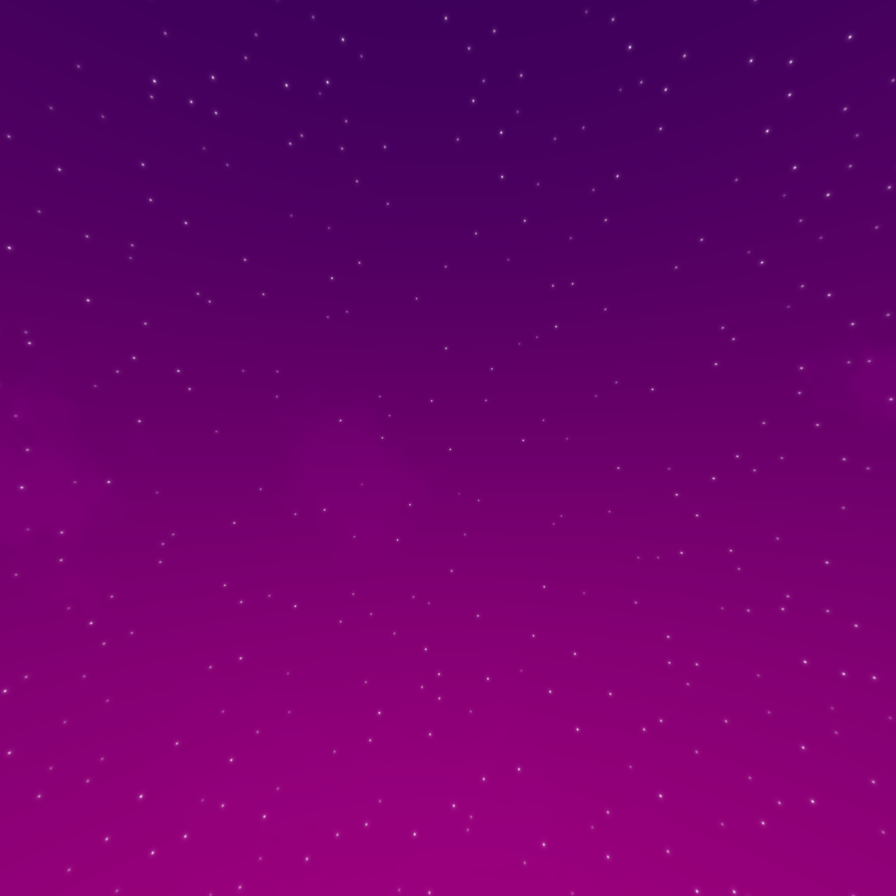
Reproduce this background procedurally as a WebGL 2 fragment shader.

```glsl
#version 300 es
precision highp float;
// Violet-to-magenta night sky seen through a wide lens: the gradient follows the
// elevation of each view ray, a few noise clouds tint it, and jittered grid cells
// hold small stars that grow and stretch towards the edges of the view.

uniform vec2 u_resolution;
out vec4 fragColor;

const vec3 ZENITH_COLOR = vec3(0.240, 0.0, 0.357);
const vec3 NADIR_COLOR  = vec3(0.602, 0.0, 0.482);
const vec3 CLOUD_COLOR  = vec3(0.620, 0.0, 0.560);
const vec3 STAR_COLOR   = vec3(1.0, 0.90, 1.0);
const float STAR_CELLS = 21.0;     // grid cells across the canvas
const float STAR_SHARE = 0.70;     // share of cells holding a star
const float STAR_LEVEL = 0.80;     // overall brightness
const float CORE_RADIUS = 0.0012;
const float HALO_RADIUS = 0.0034;
const float HALO_LEVEL = 0.17;
const float EDGE_STRETCH = 0.6;    // radial elongation away from the centre

// Cloud patches: centre xy, half size zw
const int CLOUD_COUNT = 4;
const vec4 CLOUDS[CLOUD_COUNT] = vec4[](
    vec4(0.05, 0.45, 0.11, 0.12),
    vec4(0.39, 0.48, 0.10, 0.10),
    vec4(0.97, 0.57, 0.08, 0.05),
    vec4(0.45, 0.10, 0.30, 0.18));
const float CLOUD_LEVELS[CLOUD_COUNT] = float[](0.20, 0.13, 0.18, 0.10);

float hash(vec2 p) {
    vec3 q = fract(vec3(p.xyx) * 0.1031);
    q += dot(q, q.yzx + 33.33);
    return fract((q.x + q.y) * q.z);
}

float noise(vec2 p) {
    vec2 cell = floor(p);
    vec2 f = fract(p);
    f = f * f * (3.0 - 2.0 * f);
    float low = mix(hash(cell), hash(cell + vec2(1, 0)), f.x);
    float high = mix(hash(cell + vec2(0, 1)), hash(cell + vec2(1, 1)), f.x);
    return mix(low, high, f.y);
}

float fbm(vec2 p) {
    float sum = 0.0;
    float amplitude = 0.5;
    for (int i = 0; i < 4; i++) {
        sum += amplitude * noise(p);
        p = p * 2.03 + 17.1;
        amplitude *= 0.5;
    }
    return sum;
}

// Vertical gradient bent by the perspective of the view ray
vec3 skyColor(vec2 uv) {
    vec3 ray = normalize(vec3(uv * 2.0 - 1.0, 1.0));
    return mix(NADIR_COLOR, ZENITH_COLOR, 0.5 + ray.y * 0.7071);
}

// Ragged patches: soft ellipses eroded by noise
float cloudCover(vec2 uv) {
    float billow = fbm(uv * 18.0 + 4.0);
    float cover = 0.0;
    for (int i = 0; i < CLOUD_COUNT; i++) {
        float reach = length((uv - CLOUDS[i].xy) / CLOUDS[i].zw);
        float density = 1.0 - reach + 1.8 * (billow - 0.45);
        cover += CLOUD_LEVELS[i] * smoothstep(0.0, 0.9, density);
    }
    return cover;
}

float starLight(vec2 uv) {
    vec2 home = floor(uv * STAR_CELLS);
    float light = 0.0;
    for (int y = -1; y <= 1; y++) {
        for (int x = -1; x <= 1; x++) {
            vec2 cell = home + vec2(x, y) + 40.0;
            if (hash(cell + 7.7) > STAR_SHARE) continue;
            vec2 jitter = vec2(hash(cell + 19.3), hash(cell + 53.9));
            vec2 star = (cell - 40.0 + jitter) / STAR_CELLS;

            // Distance in a frame aligned with the direction from the centre
            vec2 outward = star - 0.5;
            float radius = length(outward);
            vec2 axis = outward / max(radius, 0.001);
            vec2 offset = uv - star;
            float along = dot(offset, axis) / (1.0 + EDGE_STRETCH * radius);
            float across = dot(offset, vec2(-axis.y, axis.x));
            float size = mix(0.8, 1.15, smoothstep(0.0, 0.65, radius));
            float d2 = (along * along + across * across) / (size * size);

            float level = STAR_LEVEL * mix(0.3, 1.0, hash(cell + 91.1));
            level *= mix(0.8, 1.0, smoothstep(0.0, 0.6, radius));
            float core = exp(-d2 / (CORE_RADIUS * CORE_RADIUS));
            float halo = exp(-d2 / (HALO_RADIUS * HALO_RADIUS));
            light += level * (core + HALO_LEVEL * halo);
        }
    }
    return min(light, 1.0);
}

void main() {
    vec2 uv = gl_FragCoord.xy / u_resolution;
    vec3 color = skyColor(uv);
    color = mix(color, CLOUD_COLOR, cloudCover(uv));
    color = mix(color, STAR_COLOR, starLight(uv));
    fragColor = vec4(color, 1.0);
}
```
